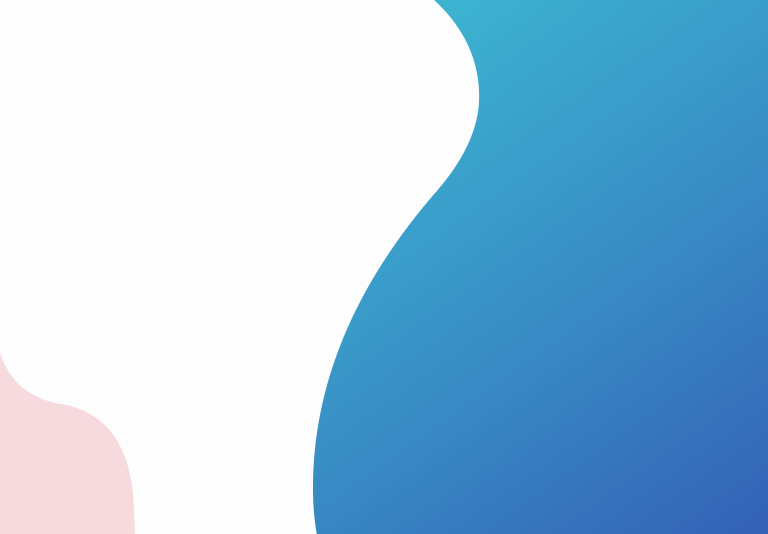
Reproduce this background procedurally as a Shadertoy shader.

```glsl
// Horizontal position of a descending quadratic Bezier at height y
float curveX(vec2 a, vec2 b, vec2 c, float y) {
    float drop = a.y - clamp(y, c.y, a.y);
    float slope = a.y - b.y;
    float bend = 2.0 * b.y - a.y - c.y;
    float t = drop / (slope + sqrt(max(slope * slope + bend * drop, 0.0)));
    return mix(mix(a.x, b.x, t), mix(b.x, c.x, t), t);
}

// Right-hand wave, built from smoothly joined arcs
float waveEdge(float y) {
    vec2 crest = vec2(0.894, 0.819);
    vec2 waist = vec2(0.813, 0.640);
    vec2 trough = vec2(0.584, 0.086);
    if (y > crest.y) return curveX(vec2(0.810, 1.0), vec2(0.894, 0.922), crest, y);
    if (y > waist.y) return curveX(crest, vec2(0.894, 0.733), waist, y);
    if (y > trough.y) return curveX(waist, vec2(0.584, 0.375), trough, y);
    return curveX(trough, vec2(0.584, 0.041), vec2(0.591, 0.0), y);
}

// Lower-left blob
float blobEdge(float y) {
    vec2 shoulder = vec2(0.116, 0.243);
    vec2 side = vec2(0.250, 0.047);
    if (y > shoulder.y) return curveX(vec2(0.0, 0.340), vec2(0.026, 0.257), shoulder, y);
    if (y > side.y) return curveX(shoulder, vec2(0.244, 0.220), side, y);
    return mix(0.252, side.x, y / side.y);
}

// Antialiased coverage of the area where d is positive
float coverage(float d) {
    float pixel = length(vec2(dFdx(d), dFdy(d)));
    return clamp(0.5 + d / max(pixel, 1e-5), 0.0, 1.0);
}

// Diagonal teal to blue ramp
vec3 oceanGradient(vec2 p) {
    vec3 teal = vec3(0.235, 0.695, 0.815);
    vec3 azure = vec3(0.222, 0.568, 0.778);
    vec3 indigo = vec3(0.204, 0.380, 0.714);
    float s = dot(vec2(p.x, 1.0 - p.y), vec2(0.58, 0.81));
    vec3 color = mix(teal, azure, clamp((s - 0.52) / 0.49, 0.0, 1.0));
    return mix(color, indigo, clamp((s - 1.01) / 0.63, 0.0, 1.0));
}

void mainImage(out vec4 fragColor, in vec2 fragCoord) {
    // Height is one unit, width is stretched to the canvas
    vec2 p = fragCoord / iResolution.xy * vec2(1.433, 1.0);

    vec3 color = vec3(0.992);
    color = mix(color, vec3(0.965, 0.855, 0.867), coverage(blobEdge(p.y) - p.x));
    color = mix(color, oceanGradient(p), coverage(p.x - waveEdge(p.y)));
    fragColor = vec4(color, 1.0);
}
```
